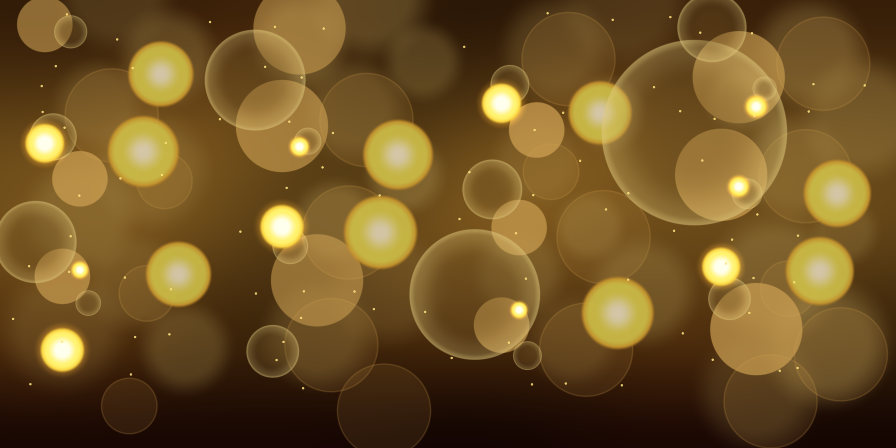
A WebGL 1 fragment shader for this background:

```glsl
precision highp float;

uniform vec2 u_resolution;

float hash(float n) {
    return fract(sin(n * 127.1 + 3.7) * 43758.5);
}

vec2 hash2(vec2 cell) {
    float n = dot(cell, vec2(1.0, 57.0));
    return vec2(hash(n), hash(n + 19.3));
}

// Evenly spread random-looking centre; band limits the height range
vec2 scatter(float i, vec2 start, vec2 band, float aspect) {
    vec2 q = fract(start + i * vec2(0.7549, 0.5698));
    return vec2(q.x * aspect, mix(band.x, band.y, q.y));
}

float disc(float dist, float radius, float blur) {
    return 1.0 - smoothstep(radius - blur, radius + blur, dist);
}

// Vertical brown gradient with slow warm waves
vec3 backdrop(vec2 p) {
    vec3 col = mix(vec3(0.09, 0.025, 0.01), vec3(0.25, 0.14, 0.035), smoothstep(0.0, 0.27, p.y));
    col = mix(col, vec3(0.43, 0.30, 0.10), smoothstep(0.15, 0.55, p.y));
    col = mix(col, vec3(0.21, 0.115, 0.03), smoothstep(0.6, 1.0, p.y));
    float wave = sin(p.x * 5.1 + 1.3 * sin(p.y * 4.0)) + 0.6 * sin(p.x * 8.3 - p.y * 6.0 + 2.0);
    return col * (1.0 + 0.12 * wave);
}

// Out-of-focus pale lights
vec3 softLights(vec3 col, vec2 p, float aspect) {
    for (int k = 0; k < 32; k++) {
        float i = float(k);
        float radius = mix(0.08, 0.16, hash(i));
        float dist = length(p - scatter(i, vec2(0.07, 0.16), vec2(0.12, 1.02), aspect));
        float alpha = mix(0.2, 0.46, hash(i + 40.0));
        col = mix(col, vec3(0.63, 0.53, 0.29), alpha * disc(dist, radius * 0.8, radius * 0.27));
    }
    return col;
}

// Faint discs with a hairline edge
vec3 thinRings(vec3 col, vec2 p, float aspect, float px) {
    for (int k = 0; k < 17; k++) {
        float i = float(k);
        float radius = mix(0.062, 0.104, step(0.45, hash(i + 7.0)));
        float dist = length(p - scatter(i, vec2(0.86, 0.06), vec2(0.05, 0.95), aspect));
        float line = disc(abs(dist - radius), 0.0015, px);
        float alpha = 0.13 * disc(dist, radius, px) + 0.22 * line;
        col = mix(col, vec3(0.80, 0.60, 0.28), alpha);
    }
    return col;
}

// Flat translucent gold discs
vec3 goldDiscs(vec3 col, vec2 p, float aspect, float px) {
    for (int k = 0; k < 12; k++) {
        float i = float(k);
        float radius = mix(0.062, 0.103, mod(i, 2.0));
        float dist = length(p - scatter(i, vec2(0.05, 0.93), vec2(0.22, 1.0), aspect));
        float alpha = mix(0.52, 0.72, hash(i + 11.0)) * disc(dist, radius, px);
        col = mix(col, vec3(0.82, 0.64, 0.33), alpha);
    }
    return col;
}

// Yellow discs with a pale heart and amber edge
vec3 yellowDiscs(vec3 col, vec2 p, float aspect, float px) {
    for (int k = 0; k < 9; k++) {
        float i = float(k);
        float radius = mix(0.072, 0.084, hash(i + 23.0));
        float t = length(p - scatter(i, vec2(0.16, 0.68), vec2(0.24, 0.86), aspect)) / radius;
        vec3 tint = mix(vec3(0.86, 0.81, 0.69), vec3(0.80, 0.74, 0.28), smoothstep(0.08, 0.62, t));
        tint = mix(tint, vec3(0.78, 0.56, 0.16), smoothstep(0.76, 1.0, t));
        col = mix(col, tint, 0.92 * disc(t, 0.97, 0.04 + px / radius));
    }
    return col;
}

// Clear bubbles, largest first, brightening towards the rim
vec3 bubbles(vec3 col, vec2 p, float aspect, float px) {
    for (int k = 0; k < 17; k++) {
        float i = float(k);
        float radius = 0.207 / (1.0 + 0.42 * i);
        float dist = length(p - scatter(i, vec2(0.775, 0.6), vec2(0.2, 1.04), aspect));
        float t = dist / radius;
        float inside = disc(dist, radius, px);
        col = mix(col, vec3(0.34, 0.22, 0.06), 0.32 * inside * (1.0 - smoothstep(0.3, 0.95, t)));
        float rim = 0.08 + 0.22 * smoothstep(0.55, 1.0, t) + 0.25 * smoothstep(0.9, 1.0, t);
        col = mix(col, vec3(0.88, 0.79, 0.49), rim * inside);
    }
    return col;
}

// Hot lights with white cores, large then small
vec3 hotLights(vec3 col, vec2 p, float aspect, float px) {
    for (int k = 0; k < 10; k++) {
        float i = float(k);
        float radius = i < 5.0 ? mix(0.041, 0.057, hash(i + 31.0)) : mix(0.015, 0.024, hash(i));
        float t = length(p - scatter(i, vec2(0.05, 0.75), vec2(0.2, 0.84), aspect)) / radius;
        vec3 tint = mix(vec3(1.0, 1.0, 0.93), vec3(1.0, 0.95, 0.43), smoothstep(0.25, 0.72, t));
        tint = mix(tint, vec3(0.98, 0.81, 0.22), smoothstep(0.72, 1.0, t));
        col += vec3(0.28, 0.2, 0.05) * (1.0 - smoothstep(0.8, 1.35, t));
        col = mix(col, tint, disc(t, 0.97, 0.05 + px / radius));
    }
    return col;
}

// Tiny sparks, at most one per grid cell
vec3 sparks(vec3 col, vec2 p, float px) {
    vec2 grid = p / 0.11;
    vec2 cell = floor(grid);
    vec2 centre = mix(vec2(0.1), vec2(0.9), hash2(cell));
    float dist = length(fract(grid) - centre) * 0.11;
    float present = step(0.45, hash2(cell + 71.0).x) * step(0.1, p.y);
    return mix(col, vec3(1.0, 0.89, 0.5), 0.85 * present * disc(dist, 0.0027, px * 0.7));
}

void main() {
    float aspect = u_resolution.x / u_resolution.y;
    float px = 0.75 / u_resolution.y;
    vec2 p = gl_FragCoord.xy / u_resolution.y;

    vec3 col = softLights(backdrop(p), p, aspect);
    col = thinRings(col, p, aspect, px);
    col = goldDiscs(col, p, aspect, px);
    col = yellowDiscs(col, p, aspect, px);
    col = bubbles(col, p, aspect, px);
    col = hotLights(col, p, aspect, px);
    col = sparks(col, p, px);
    gl_FragColor = vec4(clamp(col, 0.0, 1.0), 1.0);
}
```
